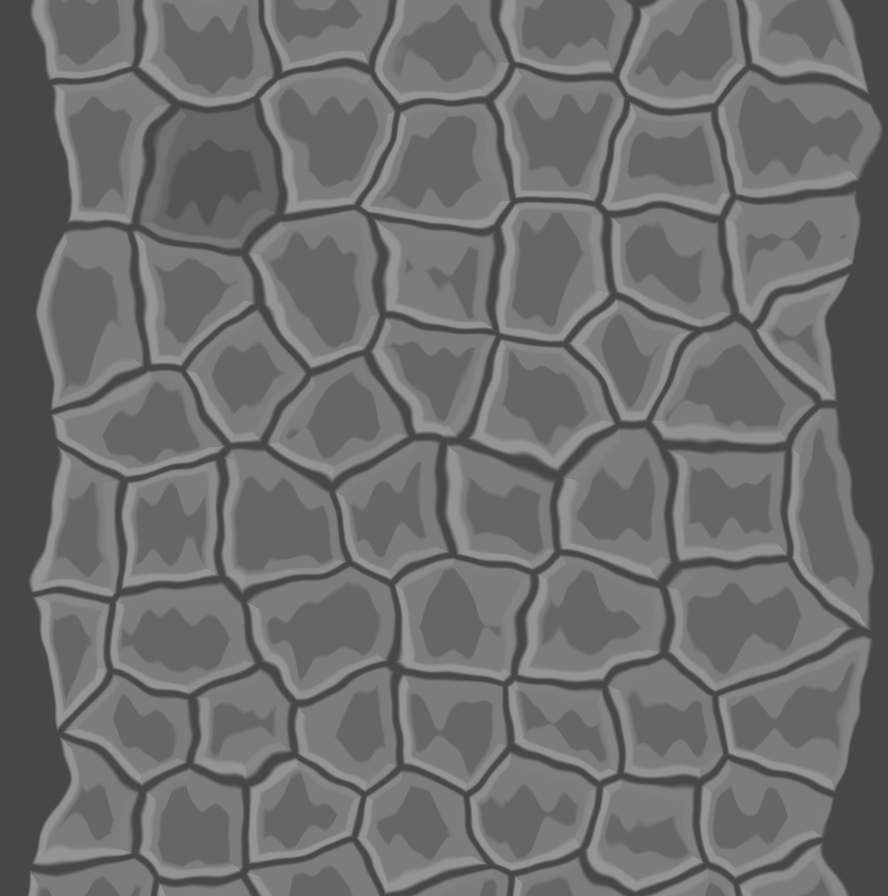
Reproduce this texture procedurally as a Shadertoy shader.

```glsl
// Grey cobbled path: irregular paving stones with lit rims and jagged dark cores.

const vec3 GAP_COLOR = vec3(0.28);
const vec3 CORE_COLOR = vec3(0.40);
const vec3 FACE_COLOR = vec3(0.485);
const vec3 RIM_COLOR = vec3(0.585);
const float SHADED_STONE = 0.82;      // brightness of the one darker stone
const vec2 SHADED_ID = vec2(1.0, 1.0);
const float JOINT = 0.0045;           // half width of the joints
const float RIM_END = 0.0145;         // where the rim meets the face
const float CORE_START = 0.019;
const float SPIKE_HEIGHT = 0.045;
const float JITTER = 0.012;
const float WARP = 0.026;
const float SOFTNESS = 0.0026;
const float TAU = 6.2831853;
const int ROWS = 8;
const int COLUMNS = 8;
const float LAST_X = 0.96;

// Each course: height, first x, spacing, zigzag.
const vec4 COURSE[ROWS] = vec4[ROWS](
    vec4(0.97, 0.098, 0.134, 0.010), vec4(0.83, 0.124, 0.124, 0.018),
    vec4(0.64, 0.095, 0.130, 0.000), vec4(0.55, 0.163, 0.108, -0.030),
    vec4(0.41, 0.065, 0.124, 0.000), vec4(0.277, 0.055, 0.152, 0.000),
    vec4(0.186, 0.156, 0.117, 0.000), vec4(0.09, 0.090, 0.125, 0.012));
const float RISE[ROWS] = float[ROWS](0.0, 0.0, 0.013, 0.008, 0.004, 0.006, 0.0, -0.002);

vec2 hash2(vec2 p) {
    vec3 h = fract(p.xyx * vec3(0.1031, 0.1030, 0.0973));
    h += dot(h, h.yzx + 33.33);
    return fract((h.xx + h.yz) * h.zy);
}

float gradientCorner(vec2 cell, vec2 offset) {
    float angle = TAU * hash2(cell).x;
    return dot(vec2(cos(angle), sin(angle)), offset);
}

float gradientNoise(vec2 p) {
    vec2 i = floor(p), f = fract(p);
    vec2 u = f * f * f * (f * (f * 6.0 - 15.0) + 10.0);
    vec2 e = vec2(1.0, 0.0);
    return mix(mix(gradientCorner(i, f), gradientCorner(i + e, f - e), u.x),
               mix(gradientCorner(i + e.yx, f - e.yx), gradientCorner(i + e.xx, f - e.xx), u.x), u.y);
}

vec2 stoneCenter(int row, int column) {
    vec4 course = COURSE[row];
    float i = float(column);
    float zigzag = course.w * (1.0 - 2.0 * mod(i, 2.0));
    vec2 jitter = (hash2(vec2(row, column) + 7.0) - 0.5) * JITTER;
    return vec2(course.y + course.z * i, course.x + RISE[row] * i + zigzag) + jitter;
}

// Offset to a stone; the courses repeat vertically.
vec2 offsetTo(vec2 center, vec2 p) {
    vec2 d = center - p;
    d.y -= round(d.y);
    return d;
}

// Distance inside the wavy outer borders of the path.
float pathInset(vec2 p) {
    float down = 1.0 - p.y;
    float left = 0.053 + 0.018 * cos(TAU * 3.0 * (down - 0.182));
    float right = 0.955 + 0.024 * cos(TAU * 2.0 * (down - 0.156));
    return min(p.x - left, right - p.x);
}

void mainImage(out vec4 fragColor, in vec2 fragCoord) {
    vec2 p = fragCoord / iResolution.y;

    // Bend the outlines of the stones.
    vec2 q = p + WARP * vec2(gradientNoise(p * 10.0), gradientNoise(p * 10.0 + 41.0));
    q += 0.25 * WARP * vec2(gradientNoise(p * 27.0 + 13.0), gradientNoise(p * 27.0 + 71.0));

    // Nearest stone.
    vec2 nearest = vec2(9.0), id = vec2(0.0);
    for (int row = 0; row < ROWS; row++)
        for (int column = 0; column < COLUMNS; column++) {
            vec2 center = stoneCenter(row, column);
            vec2 d = offsetTo(center, q);
            if (center.x < LAST_X && dot(d, d) < dot(nearest, nearest)) {
                nearest = d;
                id = vec2(row, column);
            }
        }

    // Edge distance, and a core distance that spikes along the vertical.
    float spike = SPIKE_HEIGHT * clamp(0.35 + 1.1 * gradientNoise(vec2(p.x * 32.0, p.y * 5.0) + id * 5.3), 0.0, 1.0);
    float edge = pathInset(q);
    float core = edge;
    vec2 normal = vec2(sign(q.x - 0.5), 0.0);
    for (int row = 0; row < ROWS; row++)
        for (int column = 0; column < COLUMNS; column++) {
            vec2 center = stoneCenter(row, column);
            vec2 d = offsetTo(center, q);
            vec2 across = d - nearest;
            if (center.x > LAST_X || dot(across, across) < 1e-6) continue;
            vec2 n = normalize(across);
            float distanceToSide = dot(0.5 * (nearest + d), n);
            core = min(core, distanceToSide - spike * abs(n.y));
            if (distanceToSide < edge) {
                edge = distanceToSide;
                normal = n;
            }
        }

    // Layer the face, core, rim and joint.
    float soft = max(SOFTNESS, 1.0 / iResolution.y);
    float lit = smoothstep(-0.9, 0.5, dot(normal, vec2(-0.5, -0.6)) + hash2(id + 3.0).x - 0.5);
    vec3 color = mix(FACE_COLOR, CORE_COLOR, smoothstep(-soft, soft, core - CORE_START));
    vec3 rim = mix(FACE_COLOR, RIM_COLOR, lit);
    color = mix(rim, color, smoothstep(-soft, soft, edge - RIM_END));
    if (id == SHADED_ID) color *= SHADED_STONE;
    color = mix(GAP_COLOR, color, smoothstep(-soft, soft, edge - JOINT));
    fragColor = vec4(color, 1.0);
}
```
